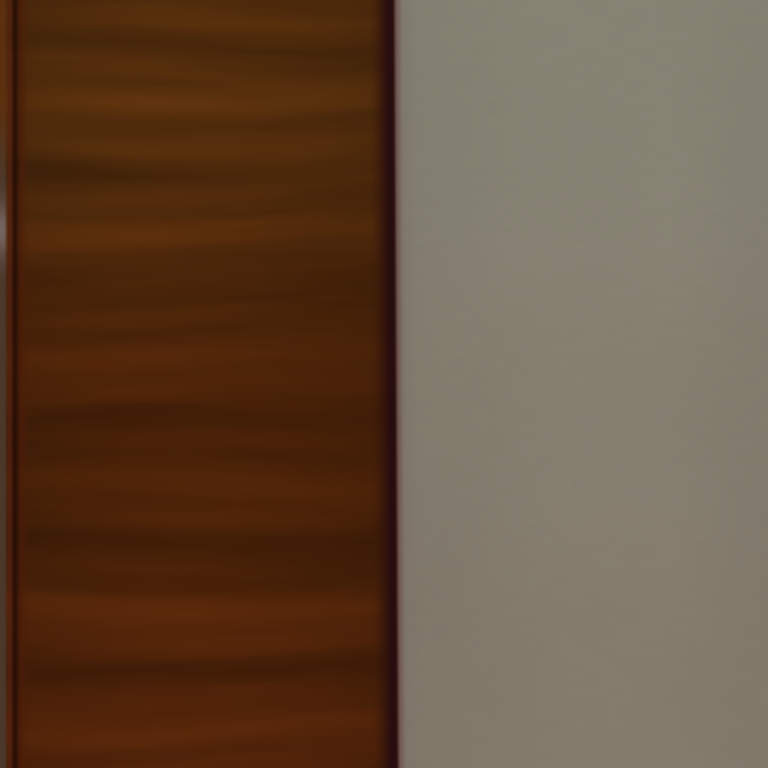
Give the GLSL for this texture, as a Shadertoy shader.

```glsl
// A brown wood panel with horizontal grain beside a plain grey-beige wall.
// Layered sines and stretched value noise form the grain; soft steps and
// gaussian lines form the dark seam, its pale rim and the left-hand trim.

#define SEAM_TOP 0.5135
#define SEAM_BOTTOM 0.5185
#define TRIM_X 0.0195
#define BAND_PERIOD 0.162
#define BAND_OFFSET 0.06
#define BAND_DEPTH 0.075
#define STREAK_DEPTH 0.30
#define WEAVE_DEPTH 0.012
#define TAU 6.28318

float hash(vec2 p) {
    p = fract(p * vec2(0.1031, 0.1137));
    p += dot(p, p.yx + 33.33);
    return fract((p.x + p.y) * p.x * 7.31 + p.y * 5.17);
}

float valueNoise(vec2 p) {
    vec2 i = floor(p), f = fract(p);
    f = f * f * (3.0 - 2.0 * f);
    return mix(mix(hash(i), hash(i + vec2(1, 0)), f.x),
               mix(hash(i + vec2(0, 1)), hash(i + vec2(1, 1)), f.x), f.y);
}

float softLine(float x, float centre, float width) {
    float d = (x - centre) / width;
    return exp(-d * d);
}

// Horizontal streaks, long in x and fine in y
float streaks(vec2 p) {
    float sum = 0.0, weight = 0.5;
    vec2 scale = vec2(2.5, 26.0);
    for (int i = 0; i < 4; i++) {
        sum += weight * (valueNoise(p * scale + float(i) * 17.3) - 0.5);
        scale *= vec2(1.7, 1.9);
        weight *= 0.62;
    }
    return sum;
}

vec3 woodColor(vec2 uv) {
    float down = 1.0 - uv.y;
    vec3 wood = mix(vec3(0.315, 0.170, 0.045), vec3(0.285, 0.130, 0.030),
                    smoothstep(0.15, 0.55, down));
    wood = mix(wood, vec3(0.315, 0.138, 0.035), smoothstep(0.6, 1.0, down));

    // Grain bends slightly along the panel
    float bend = 0.006 * sin(uv.x * 9.0 + down * 11.0) + 0.012 * uv.x;
    vec2 grainUv = vec2(uv.x, down + bend);
    float phase = TAU * (grainUv.y - BAND_OFFSET) / BAND_PERIOD;
    float bands = cos(phase) + 0.6 * cos(3.0 * phase) * (0.6 + 0.4 * sin(uv.x * 8.0));
    float tone = 1.0 - BAND_DEPTH * bands + STREAK_DEPTH * streaks(grainUv);

    // Broad light in the middle, darker toward both sides
    float across = (uv.x - 0.25) / 0.25;
    tone *= 1.03 - 0.10 * across * across;
    return wood * tone;
}

vec3 wallColor(vec2 uv) {
    vec3 wall = mix(vec3(0.510, 0.472, 0.418), vec3(0.520, 0.507, 0.447),
                    smoothstep(0.0, 1.0, uv.y));
    wall *= 0.985 + 0.035 * smoothstep(0.52, 0.75, uv.x);
    wall *= 1.0 - 0.03 * smoothstep(0.85, 1.0, uv.x);
    float weave = valueNoise(uv * vec2(45.0, 150.0)) - 0.5;
    float mottling = valueNoise(uv * 9.0 + 4.0) - 0.5;
    return wall * (1.0 + WEAVE_DEPTH * (weave + mottling));
}

// Narrow strip left of the panel: warm above, greyer below
vec3 stripColor(float y) {
    vec3 strip = mix(vec3(0.30, 0.22, 0.17), vec3(0.36, 0.19, 0.06),
                     smoothstep(0.74, 0.88, y));
    return strip + vec3(0.16, 0.17, 0.20) * softLine(y, 0.70, 0.035);
}

void mainImage(out vec4 fragColor, in vec2 fragCoord) {
    vec2 uv = fragCoord / iResolution.xy;
    float aa = 1.0 / iResolution.x;
    float seam = mix(SEAM_BOTTOM, SEAM_TOP, uv.y);
    float side = uv.x - seam;

    // Panel with its left trim
    vec3 panel = woodColor(uv);
    panel = mix(panel, vec3(0.30, 0.11, 0.035), 0.6 * softLine(uv.x, 0.028, 0.006));
    panel = mix(panel, vec3(0.15, 0.045, 0.02), 0.85 * softLine(uv.x, TRIM_X, 0.0045));
    panel = mix(panel, vec3(0.34, 0.13, 0.06), 0.8 * softLine(uv.x, 0.0125, 0.003));
    panel = mix(stripColor(uv.y), panel, smoothstep(0.006 - aa, 0.010 + aa, uv.x));

    // Shadow deepening into the purple seam
    panel = mix(panel, vec3(0.20, 0.075, 0.045), 0.75 * smoothstep(-0.034, -0.012, side));
    panel = mix(panel, vec3(0.145, 0.045, 0.060), 0.9 * softLine(side, -0.006, 0.008));

    // Wall with a pinkish rim and a faint halo beside the seam
    vec3 wall = wallColor(uv);
    wall = mix(wall, vec3(0.49, 0.455, 0.41), 0.5 * softLine(side, 0.014, 0.010));
    wall = mix(wall, vec3(0.44, 0.34, 0.32), 0.85 * softLine(side, 0.003, 0.005));

    vec3 color = mix(panel, wall, smoothstep(-0.0015 - aa, 0.0025 + aa, side));
    fragColor = vec4(clamp(color, 0.0, 1.0), 1.0);
}
```
